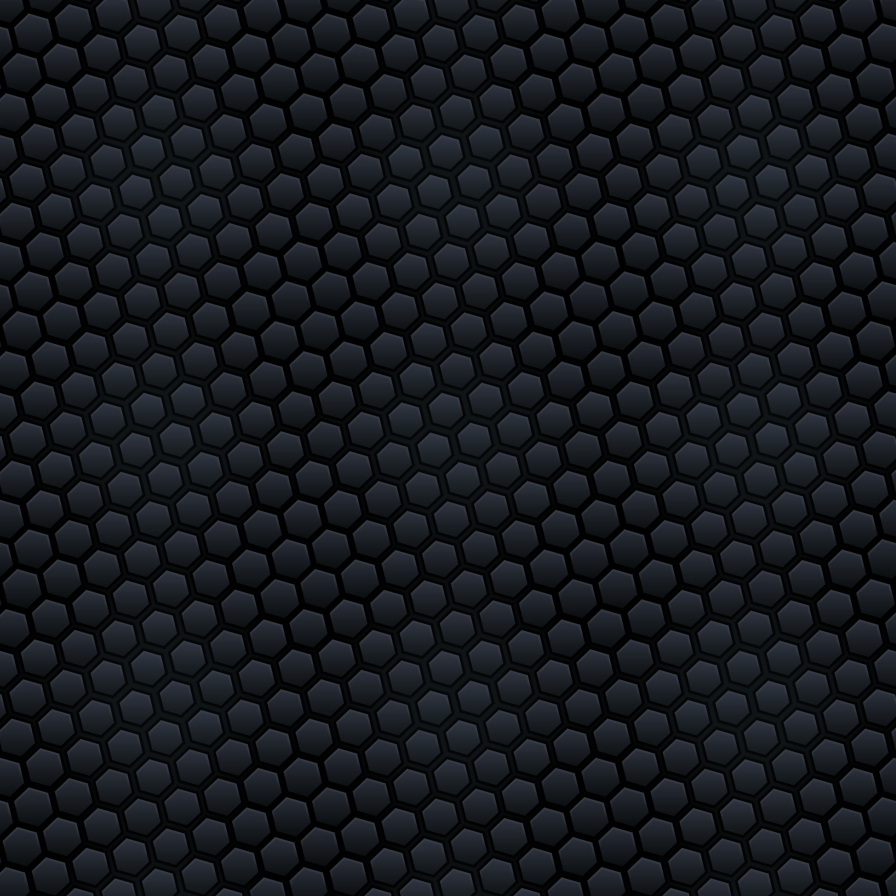
This pattern is drawn by a WebGL 2 fragment shader. Its source:

```glsl
#version 300 es
precision highp float;
// Tilted mesh of dark bevelled hexagons whose size and shade drift in broad waves.

uniform vec2 u_resolution;
out vec4 outColor;

// Lattice, in canvas units
const float SPACING = 0.0461;                // distance between hexagon centres
const float TILT = 0.2426;                   // lattice rotation, radians
const vec2 ANCHOR = vec2(0.5169, 0.4648);    // centre of one hexagon

// Size wave, in canvas units
const vec2 WAVE_CENTER = vec2(0.508, 0.510); // where hexagons are smallest
const vec2 WAVE_PERIOD = vec2(0.3323, 0.2878);

// Hexagon measures, as fractions of the spacing
const float APOTHEM_SMALL = 0.370;
const float APOTHEM_LARGE = 0.428;
const float BEVEL_WIDTH = 0.05;
const float RIM_START = 0.04;
const float RIM_END = 0.09;
const float TONE_VARIATION = 0.06;

// Face brightness where hexagons are smallest and largest
const float TONE_SMALL = 1.10;
const float TONE_LARGE = 0.90;
const float LOWER_TONE_SMALL = 1.15;
const float LOWER_TONE_LARGE = 0.75;

const vec3 FACE_BOTTOM = vec3(0.066, 0.082, 0.092);
const vec3 FACE_TOP = vec3(0.178, 0.199, 0.245);
const vec3 BEVEL_LIGHT = vec3(0.225, 0.246, 0.280);
const vec3 RIM_DARK = vec3(0.003, 0.004, 0.006);
const vec3 RIM_SOFT = vec3(0.020, 0.025, 0.030);
const vec3 CHANNEL = vec3(0.060, 0.077, 0.087);

const float TAU = 6.2831853;
const vec2 HEX_PERIOD = vec2(1.0, 1.7320508);

mat2 rotation(float angle) {
    float c = cos(angle), s = sin(angle);
    return mat2(c, s, -s, c);
}

float hash(vec2 p) {
    vec3 q = fract(vec3(p.xyx) * 0.1031);
    q += dot(q, q.yzx + 33.33);
    return fract((q.x + q.y) * q.z);
}

// Offset from the nearest centre of a unit-spaced hexagonal lattice
vec2 hexOffset(vec2 p) {
    vec2 a = p - HEX_PERIOD * round(p / HEX_PERIOD);
    vec2 shifted = p - 0.5 * HEX_PERIOD;
    vec2 b = shifted - HEX_PERIOD * round(shifted / HEX_PERIOD);
    return dot(a, a) < dot(b, b) ? a : b;
}

// Apothem of the concentric hexagon that passes through p
float hexRadius(vec2 p) {
    p = abs(p);
    return max(p.x, dot(p, vec2(0.5, 0.8660254)));
}

// 0 where hexagons are smallest, 1 where they are largest
float sizeWave(vec2 p) {
    vec2 wave = cos(TAU * (p - WAVE_CENTER) / WAVE_PERIOD);
    return 0.5 - 0.28 * wave.x - 0.22 * wave.y;
}

void main() {
    vec2 uv = gl_FragCoord.xy / u_resolution.y;
    float pixel = 1.0 / (u_resolution.y * SPACING);

    // Lattice coordinates and the cell they fall in
    mat2 tilt = rotation(TILT);
    vec2 lattice = transpose(tilt) * (uv - ANCHOR) / SPACING;
    vec2 offset = hexOffset(lattice);
    vec2 cell = lattice - offset;
    vec2 upright = tilt * offset;
    float cellWave = sizeWave(uv - upright * SPACING);

    float apothem = mix(APOTHEM_SMALL, APOTHEM_LARGE, cellWave);
    float edge = hexRadius(offset) - apothem;

    // Gap: dark rim opening into a faint channel, black where hexagons crowd
    float localWave = sizeWave(uv);
    vec3 rim = mix(RIM_SOFT, RIM_DARK, smoothstep(0.0, 0.6, localWave));
    float channel = smoothstep(RIM_START, RIM_END, edge);
    vec3 gap = mix(rim, CHANNEL, channel * (1.0 - smoothstep(0.1, 0.9, localWave)));

    // Face: lit from above, dimmed by the wave, most of all in its lower part
    float height = clamp(0.5 + 0.47 * upright.y / apothem, 0.0, 1.0);
    float lowerTone = mix(LOWER_TONE_SMALL, LOWER_TONE_LARGE, cellWave);
    vec3 face = mix(FACE_BOTTOM * lowerTone, FACE_TOP, pow(height, 1.1));
    face *= mix(TONE_SMALL, TONE_LARGE, cellWave);

    // Thin bright bevel on the upper sides
    float bevel = smoothstep(-BEVEL_WIDTH - pixel, -BEVEL_WIDTH * 0.3, edge);
    face = mix(face, BEVEL_LIGHT, 0.75 * bevel * smoothstep(0.4, 0.8, height));
    vec2 cellId = round(cell * vec2(2.0, 2.0 / HEX_PERIOD.y));
    face *= 1.0 + TONE_VARIATION * (hash(cellId + 200.0) - 0.5);

    float coverage = 1.0 - smoothstep(-0.75 * pixel, 0.75 * pixel, edge);
    outColor = vec4(mix(gap, face, coverage), 1.0);
}
```
